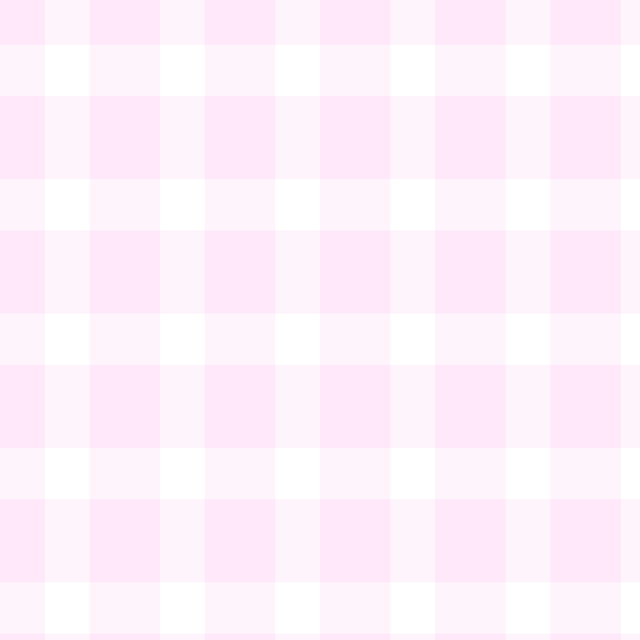
A WebGL 1 fragment shader for this pattern:

```glsl
precision highp float;
// Pale pink gingham: translucent vertical and horizontal bands on white.
// Each set of bands is a repeated, antialiased stripe; the tint deepens
// evenly where the two sets cross.

uniform vec2 u_resolution;

const vec3 WHITE = vec3(1.0);
const vec3 CROSSING_PINK = vec3(0.996, 0.910, 0.980);

// Column bands (x) and row bands (y), in canvas units.
const vec2 PERIOD = vec2(0.18, 0.21);
const vec2 BAND_WIDTH = vec2(0.11, 0.13);
const vec2 BAND_START = vec2(0.14, 0.09);

// Coverage of a stripe that begins at start and repeats every period.
float stripe(float position, float start, float period, float width, float pixel) {
  float center = start + 0.5 * width;
  float offset = mod(position - center + 0.5 * period, period) - 0.5 * period;
  return clamp((0.5 * width - abs(offset)) / pixel + 0.5, 0.0, 1.0);
}

// Each layer adds half of the full tint.
vec3 gingham(float column, float row) {
  return mix(WHITE, CROSSING_PINK, 0.5 * (column + row));
}

void main() {
  vec2 uv = gl_FragCoord.xy / u_resolution;
  vec2 pixel = 1.0 / u_resolution;

  float column = stripe(uv.x, BAND_START.x, PERIOD.x, BAND_WIDTH.x, pixel.x);
  float row = stripe(uv.y, BAND_START.y, PERIOD.y, BAND_WIDTH.y, pixel.y);

  gl_FragColor = vec4(gingham(column, row), 1.0);
}
```
